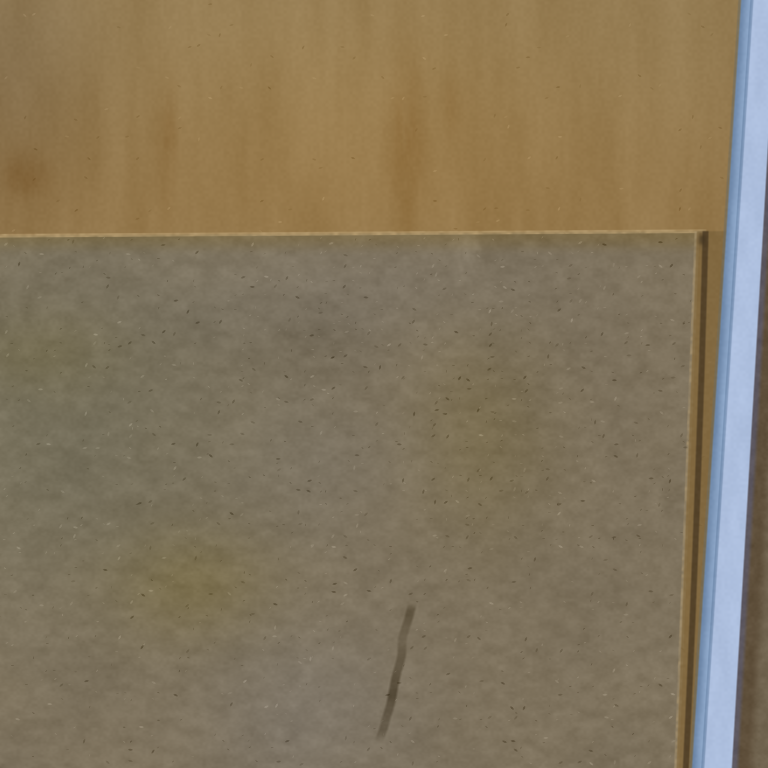
Reproduce this texture procedurally as a three.js fragment shader.

```glsl
varying vec2 vUv;

float hash(vec2 p) {
  vec3 q = fract(vec3(p.xyx) * 0.1031);
  q += dot(q, q.yzx + 33.33);
  return fract((q.x + q.y) * q.z);
}

float noise(vec2 p) {
  vec2 i = floor(p), f = fract(p);
  f = f * f * (3.0 - 2.0 * f);
  return mix(mix(hash(i), hash(i + vec2(1, 0)), f.x),
             mix(hash(i + vec2(0, 1)), hash(i + vec2(1, 1)), f.x), f.y);
}

float fbm(vec2 p) {
  float sum = 0.0, amp = 0.5;
  for (int i = 0; i < 4; i++) {
    sum += amp * noise(p);
    p = p * 2.03 + 17.3;
    amp *= 0.5;
  }
  return sum / 0.9375;
}

float blob(vec2 p, vec2 center, vec2 size) {
  vec2 d = (p - center) / size;
  return exp(-dot(d, d));
}

float line(float d, float width) {
  return 1.0 - smoothstep(width * 0.4, width, abs(d));
}

float step2(float d) {
  return smoothstep(-0.0016, 0.0016, d);
}

// Signed flecks: negative are dark pits, positive are pale fibres
float flecks(vec2 p, float cells, float density) {
  vec2 id = floor(p * cells);
  vec2 f = fract(p * cells) - 0.5;
  f -= (vec2(hash(id + 3.1), hash(id + 8.7)) - 0.5) * 0.4;
  float a = (hash(id + 21.0) - 0.65) * 2.2;
  f = mat2(cos(a), sin(a), -sin(a), cos(a)) * f;
  float shape = 1.0 - smoothstep(0.3, 1.0, length(f / vec2(0.28, 0.13)));
  float tone = hash(id + 55.0) < 0.62 ? -1.0 : 0.8;
  return shape * tone * step(hash(id + 90.0), density) * (0.4 + 0.6 * hash(id + 71.0));
}

vec3 tanBoard(vec2 p) {
  vec3 c = mix(vec3(0.575, 0.465, 0.295), vec3(0.58, 0.485, 0.325), smoothstep(0.7, 1.0, p.y));
  c += vec3(0.025, 0.015, 0.0) * blob(p, vec2(0.5, 0.85), vec2(0.3, 0.2));
  c -= vec3(0.05, 0.04, 0.015) * blob(p, vec2(0.0, 0.92), vec2(0.12, 0.2));
  c += (fbm(p * vec2(34.0, 6.0)) - 0.5) * vec3(0.06, 0.065, 0.07);
  // Rusty vertical stains
  float stain = blob(p, vec2(0.53, 0.82), vec2(0.022, 0.1))
              + blob(p, vec2(0.218, 0.82), vec2(0.012, 0.07))
              + blob(p, vec2(0.03, 0.77), vec2(0.035, 0.03))
              + 0.6 * blob(p, vec2(0.59, 0.86), vec2(0.015, 0.04));
  c -= stain * fbm(p * vec2(70.0, 18.0)) * vec3(0.06, 0.08, 0.09);
  return c + 0.07 * flecks(p, 75.0, 0.06);
}

vec3 grayPanel(vec2 p) {
  vec3 c = vec3(0.487, 0.441, 0.36);
  c += vec3(-0.02, 0.0, 0.0) * blob(p, vec2(0.05, 0.45), vec2(0.3, 0.25));
  c += vec3(0.01, 0.02, 0.045) * (blob(p, vec2(0.4, 0.07), vec2(0.13, 0.12))
     + 0.6 * blob(p, vec2(0.45, 0.62), vec2(0.28, 0.07)) + 0.5 * blob(p, vec2(0.42, 0.4), vec2(0.12, 0.1)));
  c -= vec3(0.005, 0.012, 0.06) * (blob(p, vec2(0.25, 0.24), vec2(0.1, 0.07))
     + 0.7 * blob(p, vec2(0.63, 0.43), vec2(0.09, 0.13)) + 0.5 * blob(p, vec2(0.05, 0.54), vec2(0.1, 0.05)));
  c -= 0.025 * blob(p, vec2(0.4, 0.57), vec2(0.06, 0.04));
  c += (fbm(p * 9.0) - 0.5) * vec3(0.05, 0.045, 0.035);
  c += (fbm(p * vec2(55.0, 85.0)) - 0.5) * 0.075;
  float wear = 0.09 + 0.12 * blob(p, vec2(0.62, 0.52), vec2(0.35, 0.25));
  c += 0.12 * flecks(p, 68.0, wear) + 0.08 * flecks(p + 0.37, 110.0, wear);
  // Pale scuffs and brown shade under the top edge
  c += 0.08 * blob(p, vec2(0.605, 0.67), vec2(0.018, 0.03)) * noise(p * vec2(140.0, 60.0));
  c -= vec3(0.0, 0.02, 0.07) * smoothstep(0.665, 0.695, p.y);
  // Slanted scratch
  float t = (p.y - 0.043) / 0.169;
  float x = mix(0.497, 0.536, t) + 0.006 * (noise(vec2(p.y * 35.0, 4.0)) - 0.5);
  float span = smoothstep(-0.08, 0.05, t) * (1.0 - smoothstep(0.95, 1.03, t));
  return c - 0.17 * line(p.x - x, 0.008) * span * (0.25 + 0.75 * noise(vec2(p.y * 30.0, 9.0)));
}

void main() {
  vec2 p = vUv;
  float top = 0.693 + 0.0065 * p.x - p.y;
  float side = 0.881 + 0.038 * p.y - p.x;
  float rail = p.x - 0.901 - 0.064 * p.y;
  float railEnd = p.x - 0.953 - 0.058 * p.y;
  float below = step2(top);
  vec3 c = mix(tanBoard(p), grayPanel(p), below * step2(side));

  // Panel edges and the groove beside them
  float grain = noise(p * vec2(160.0, 220.0));
  c = mix(c, vec3(0.7, 0.6, 0.43), line(top, 0.0034) * step2(side + 0.012) * (0.45 + 0.5 * grain));
  c = mix(c, vec3(0.65, 0.57, 0.43), line(side, 0.0045) * below * (0.2 + 0.65 * grain));
  float gap = below * step2(-side);
  c = mix(c, vec3(0.47, 0.38, 0.23), 0.65 * gap);
  float groove = p.x - 0.893 - 0.048 * p.y + 0.016 * p.y * p.y;
  c = mix(c, vec3(0.27, 0.21, 0.13), 0.75 * line(groove, 0.0055) * below);
  c = mix(c, vec3(0.25, 0.2, 0.13), 0.7 * blob(p, vec2(0.914, 0.688), vec2(0.005, 0.008)));

  // Blue rail: shaded bevel, dark seam and bright face
  c = mix(c, vec3(0.43, 0.42, 0.37), 0.6 * line(rail, 0.005));
  vec3 metal = mix(vec3(0.43, 0.53, 0.66), vec3(0.54, 0.64, 0.77), smoothstep(0.0, 0.012, rail));
  metal = mix(metal, vec3(0.68, 0.75, 0.87), smoothstep(0.013, 0.018, rail));
  metal -= 0.07 * line(rail - 0.014, 0.003);
  metal += 0.03 * (noise(p * vec2(90.0, 25.0)) - 0.5);
  c = mix(c, metal, step2(rail));

  // Shadowed wall beyond the rail
  vec3 wall = mix(vec3(0.36, 0.34, 0.37), vec3(0.37, 0.31, 0.23), smoothstep(0.004, 0.011, railEnd));
  wall = mix(wall, vec3(0.44, 0.39, 0.31), smoothstep(0.018, 0.034, railEnd));
  wall += 0.07 * (fbm(p * 90.0) - 0.5);
  c = mix(c, wall, step2(railEnd));

  c += 0.018 * (noise(p * 256.0) - 0.5);
  gl_FragColor = vec4(c, 1.0);
}
```
